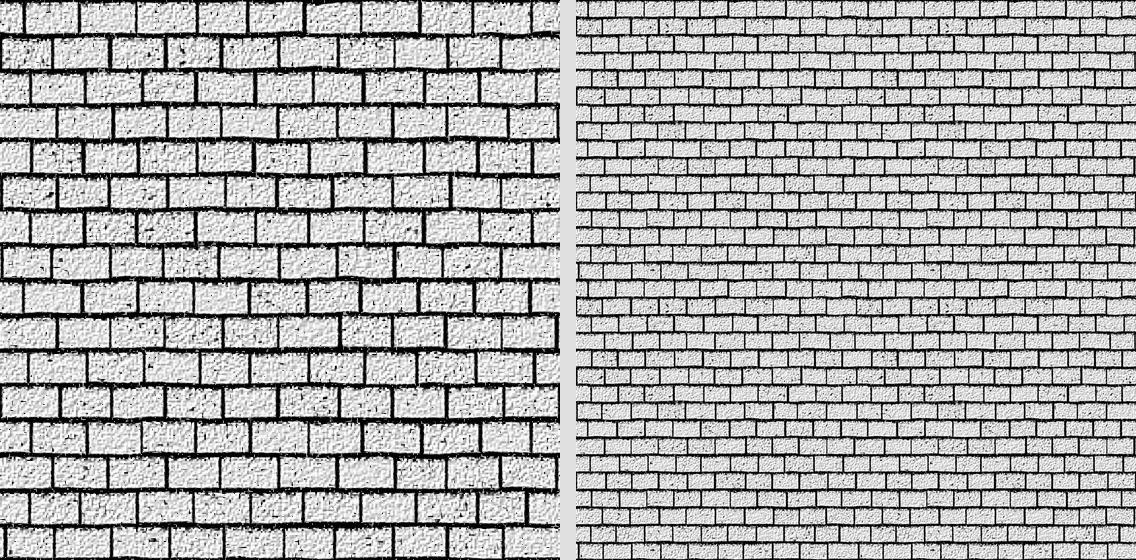
Left: one tile. Right: repeated 2 by 2.
Reproduce this texture procedurally as a WebGL 1 fragment shader.

```glsl
precision highp float;
// Seamless wall of pale, grainy, pitted bricks in a half-offset bond with rough black joints.

uniform vec2 u_resolution;

#define COLS 10.0
#define ROWS 16.0
#define JOINT vec2(0.0062, 0.0088)  // joint widths, in canvas units
#define GRAIN 288.0                 // grain cells across the canvas
#define RELIEF 0.46                 // contrast of the embossed grain
#define PITTING 0.75                // darkness of the pits
#define WANDER 0.15                 // drift of the upright joints, in bricks
#define SAG 0.09                    // drift of the level joints, in rows
#define ROUGH 0.0026                // raggedness of brick edges
#define FACE_TONE 0.87
#define JOINT_TONE 0.01
#define WHITE 0.98

float hash(vec2 p) {
  vec3 q = fract(p.xyx * 0.1031);
  q += dot(q, q.yzx + 33.33);
  return fract((q.x + q.y) * q.z);
}

// Value noise that wraps after a whole number of cells
float noise(vec2 p, vec2 period) {
  vec2 i = floor(p);
  vec2 f = p - i;
  f = f * f * (3.0 - 2.0 * f);
  vec2 a = mod(i, period);
  vec2 b = mod(i + 1.0, period);
  return mix(mix(hash(a), hash(vec2(b.x, a.y)), f.x),
             mix(hash(vec2(a.x, b.y)), hash(b), f.x), f.y);
}

float grain(vec2 uv, vec2 offset) {
  return noise(uv * GRAIN + offset, vec2(GRAIN));
}

// Light from the upper left turns the grain into small slopes
float emboss(vec2 uv) {
  vec2 toLight = vec2(-0.45, 0.45);
  return grain(uv, -toLight) - grain(uv, toLight);
}

void main() {
  vec2 uv = gl_FragCoord.xy / u_resolution;
  float pixel = 1.0 / min(u_resolution.x, u_resolution.y);
  vec2 cells = vec2(COLS, ROWS);

  // Bond: rows sag a little, alternate rows shift by half a brick
  vec2 bendPeriod = vec2(2.0 * COLS, ROWS);
  float y = uv.y * ROWS + SAG * (noise(uv * bendPeriod + 0.5, bendPeriod) - 0.5);
  float row = mod(floor(y), ROWS);
  float x = uv.x * COLS + 0.5 * mod(row, 2.0) + 0.06 * (hash(vec2(row, 71.0)) - 0.5);
  x += WANDER * (noise(vec2(x, row), cells) - 0.5);
  vec2 brick = vec2(mod(floor(x), COLS), row);

  // Brick outline with its own size and place
  vec2 vary = vec2(hash(brick + 31.0), hash(brick + 57.0)) - 0.5;
  vec2 place = vec2(hash(brick + 83.0), hash(brick + 109.0)) - 0.5;
  vec2 local = (fract(vec2(x, y)) - 0.5) / cells - 0.002 * place;
  vec2 halfSize = 0.5 / cells - 0.5 * JOINT + vec2(0.0016, 0.0012) * vary;
  vec2 outside = abs(local) - halfSize;
  float speck = grain(uv, vec2(97.4, 41.7));
  float edge = max(outside.x, outside.y) + ROUGH * (speck - 0.5) * 0.6;
  float soft = max(pixel, 0.0008);
  float inside = 1.0 - smoothstep(-soft, soft, edge);

  // Face: embossed grain, with more pits on some bricks
  float pitted = hash(brick + 137.0);
  float face = FACE_TONE + RELIEF * mix(0.75, 1.15, pitted) * emboss(uv);
  vec2 pitCells = vec2(0.625 * GRAIN);
  float pit = noise(uv * pitCells + 13.0, pitCells);
  face -= PITTING * smoothstep(mix(0.90, 0.76, pitted), 0.98, pit);

  // Bright rim, and a speckled shadow under the upper edge
  float rim = smoothstep(-0.0055, -0.002, edge);
  face += 0.12 * rim;
  float shade = 1.0 - smoothstep(0.0, 0.0085, halfSize.y - local.y);
  face -= shade * 0.95 * smoothstep(0.35, 0.8, speck);

  // Joint: black, with crumbs mostly along the level courses
  float level = smoothstep(-0.002, 0.001, outside.y);
  float crumbs = smoothstep(0.72, 0.95, grain(uv, vec2(151.2, 203.6)));
  float joint = JOINT_TONE + mix(0.12, 0.6, level) * crumbs;

  float tone = mix(joint, clamp(face, JOINT_TONE, WHITE), inside);
  gl_FragColor = vec4(vec3(tone), 1.0);
}
```
